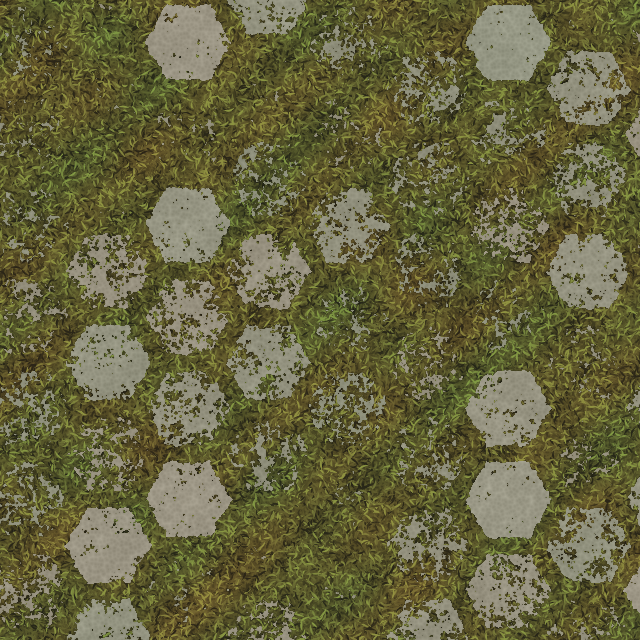
Reproduce this texture procedurally as a Shadertoy shader.

```glsl
// Hexagonal paving stones overgrown by ragged moss and short grass blades.

// Paving layout, in canvas units
const vec2  STONE_PITCH   = vec2(0.125, 0.142857);
const vec2  STONE_ORIGIN  = vec2(0.044, 0.005);
const float STONE_APOTHEM = 0.062;
const float EDGE_WOBBLE   = 0.0022;
const float EXPOSURE_BIAS = 1.2;    // higher hides more stones

// Moss cover
const float MOSS_MEAN   = 0.47;
const float MOSS_SPREAD = 0.62;
const float BLADE_LIFT  = 0.07;

// Grass blades
const int   BLADE_LAYERS     = 5;
const float BLADE_GRID       = 78.0;
const float BLADE_REACH      = 0.72; // half length, in grid cells
const float BLADE_HALF_WIDTH = 0.12; // in grid cells

// Colours
const vec3 STONE_DULL  = vec3(0.53, 0.52, 0.44);
const vec3 STONE_CLEAN = vec3(0.61, 0.60, 0.53);
const vec3 MOSS_DARK   = vec3(0.16, 0.15, 0.10);
const vec3 MOSS_BROWN  = vec3(0.30, 0.28, 0.15);
const vec3 MOSS_OLIVE  = vec3(0.38, 0.36, 0.19);
const vec3 MOSS_GREEN  = vec3(0.44, 0.44, 0.23);
const vec3 MOSS_BRIGHT = vec3(0.55, 0.58, 0.28);
const vec3 TINT_RUSTY  = vec3(1.08, 0.96, 0.88);
const vec3 TINT_LUSH   = vec3(0.91, 1.04, 0.95);

vec3 hash3(vec2 p) {
    vec3 q = fract(p.xyx * vec3(0.1031, 0.1030, 0.0973));
    q += dot(q, q.yxz + 33.33);
    return fract((q.xxy + q.yzz) * q.zyx);
}

// Distance to the nearest scattered point
float cellular(vec2 p) {
    vec2 cell = floor(p);
    float nearest = 4.0;
    for (int y = -1; y <= 1; y++)
    for (int x = -1; x <= 1; x++) {
        vec2 c = cell + vec2(x, y);
        vec2 toPoint = c + hash3(c + 71.0).xy - p;
        nearest = min(nearest, dot(toPoint, toPoint));
    }
    return sqrt(nearest);
}

// Smooth drifting value from layered sines, about -1 to 1
float waves(vec2 p) {
    return (sin(p.x + 1.7 * sin(p.y * 0.8)) + sin(p.y * 1.3 + 1.9 * sin(p.x * 0.7 + 2.0))
          + sin((p.x - p.y) * 1.9 + 1.0)) / 3.0;
}

// x: signed distance to the nearest hexagon, yz: its identity
vec3 nearestStone(vec2 p) {
    p -= STONE_ORIGIN;
    float middle = round(p.x / STONE_PITCH.x);
    vec3 best = vec3(9.0);
    for (int k = -1; k <= 1; k++) {
        float column = middle + float(k);
        float shift = 0.5 * mod(column + 1.0, 2.0);
        float row = round(p.y / STONE_PITCH.y - shift);
        vec2 q = abs(p - vec2(column, row + shift) * STONE_PITCH);
        float d = max(q.y, dot(q, vec2(0.866, 0.5))) - STONE_APOTHEM;
        if (d < best.x) best = vec3(d, column, row);
    }
    return best;
}

vec3 mossColor(float tone) {
    float t = 4.0 * tone;
    vec3 c = mix(MOSS_DARK, MOSS_BROWN, clamp(t, 0.0, 1.0));
    c = mix(c, MOSS_OLIVE, clamp(t - 1.0, 0.0, 1.0));
    c = mix(c, MOSS_GREEN, clamp(t - 2.0, 0.0, 1.0));
    return mix(c, MOSS_BRIGHT, clamp(t - 3.0, 0.0, 1.0));
}

// Paints one layer of curved blades; w collects blade cover
void paintBlades(inout vec4 grass, vec2 p, float layer, float clump, float pixel) {
    vec2 g = p * BLADE_GRID + layer * vec2(17.37, 9.71);
    vec2 cell = floor(g);
    float soft = pixel * BLADE_GRID * 0.6;
    for (int y = -1; y <= 1; y++)
    for (int x = -1; x <= 1; x++) {
        vec2 c = cell + vec2(x, y);
        vec3 place = hash3(c + layer * 53.0);
        vec3 look = hash3(c + layer * 31.0 + 207.0);
        float angle = 6.2832 * place.z;
        vec2 axis = vec2(cos(angle), sin(angle));
        vec2 q = g - c - place.xy;
        float along = dot(q, axis) / (BLADE_REACH * (0.55 + 0.45 * look.y));
        float across = dot(q, vec2(-axis.y, axis.x)) + (look.z - 0.5) * 0.6 * along * along;
        float width = BLADE_HALF_WIDTH * (1.0 - along * along);
        float cover = smoothstep(soft, -soft, abs(across) - width) * step(abs(along), 1.0);
        float tone = 0.5 + 1.15 * (look.x - 0.5) + 0.16 * clump + 0.04 * (layer - 2.0);
        grass = mix(grass, vec4(mossColor(tone), look.y), cover);
    }
}

void mainImage(out vec4 fragColor, in vec2 fragCoord) {
    vec2 p = fragCoord / iResolution.y;
    float pixel = 1.0 / iResolution.y;
    float clump = waves(p * 38.0 + 3.0);
    float patchTint = waves(p * 21.0 + 11.0);
    float coarse = cellular(p * 27.0);
    float medium = cellular(p * 76.0 + 5.0);
    float fine = cellular(p * 165.0 + 9.0);

    // Paving stone
    vec2 wobble = EDGE_WOBBLE * vec2(waves(p * 130.0), waves(p * 130.0 + 40.0));
    vec3 stone = nearestStone(p + wobble);
    vec3 character = hash3(stone.yz + 23.0);
    float exposure = pow(character.x, EXPOSURE_BIAS);
    vec3 stoneColor = mix(STONE_DULL, STONE_CLEAN, exposure);
    stoneColor += (character.y - 0.5) * vec3(0.035, 0.0, 0.01);
    stoneColor += 0.07 * (fine - 0.5) + 0.05 * (medium - 0.5) + 0.02 * clump;

    // Moss and grass
    vec4 grass = vec4(mossColor(0.1 + 0.55 * fine + 0.1 * clump), 0.0);
    for (int i = 0; i < BLADE_LAYERS; i++)
        paintBlades(grass, p, float(i), clump, pixel);
    grass.rgb *= mix(TINT_RUSTY, TINT_LUSH, 0.5 + 0.5 * patchTint);

    // Ragged growth over the stones, thickest along the joints
    float ragged = 0.34 * coarse + 0.36 * medium + 0.30 * fine;
    float level = MOSS_MEAN + (0.5 - exposure) * MOSS_SPREAD;
    level += 0.06 * smoothstep(-0.05, 0.0, stone.x) + 0.9 * smoothstep(-0.007, 0.004, stone.x);
    level += BLADE_LIFT * (grass.w - 0.5) + 0.04 * clump;
    float depth = level - ragged;
    float softness = 0.012 + 8.0 * pixel;
    float cover = smoothstep(-softness, softness, depth);
    grass.rgb *= mix(0.78, 1.0, smoothstep(0.0, 0.13, depth));

    fragColor = vec4(mix(stoneColor, grass.rgb, cover), 1.0);
}
```
